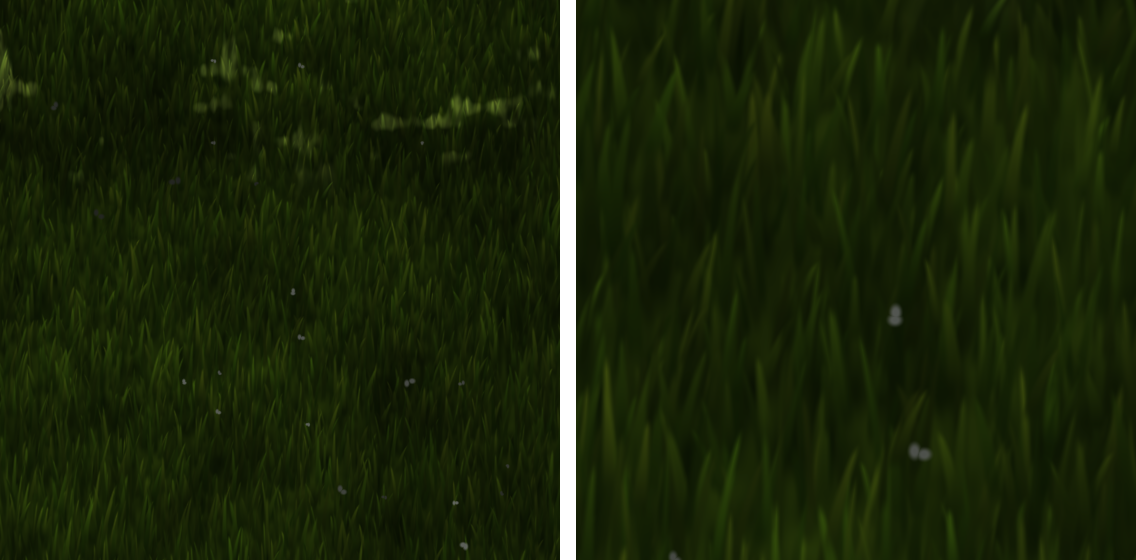
Left, the full canvas; right, a detail of the centre.
A Shadertoy shader for this texture:

```glsl
// Dim meadow of long grass: layers of tapered, leaning blades drawn back to front
// over a dark fibrous ground, with broad shade, faint sunlit tufts near the top
// and a sparse scatter of tiny pale flowers.

#define LAYERS 8
#define CELL vec2(0.027, 0.080)
#define BLADE_WIDTH 0.0040
#define SOFTNESS 0.0021
#define BLADE_OPACITY 0.76
#define LEAN 0.038
#define SHADE_DEPTH 0.92
#define FLOWER_GRID 14.0
#define FLOWER_SHARE 0.15
#define DARK_GREEN vec3(0.034, 0.060, 0.008)
#define LIGHT_GREEN vec3(0.152, 0.206, 0.032)
#define SUN_TINT vec3(0.150, 0.165, 0.075)

// Integer hash: four random values per cell and seed
vec4 hash4(vec2 cell, int seed) {
    uvec4 v = uvec4(ivec4(ivec2(cell), seed, seed * 7 + 3));
    v = v * 1664525u + 1013904223u;
    v += v.yzxy * v.wxyz;
    v ^= v >> 16u;
    v += v.yzxy * v.wxyz;
    v ^= v >> 16u;
    return vec4(v >> 8u) / 16777216.0;
}

float noise(vec2 p, int seed) {
    vec2 i = floor(p), f = fract(p);
    f = f * f * (3.0 - 2.0 * f);
    float low = mix(hash4(i, seed).x, hash4(i + vec2(1, 0), seed).x, f.x);
    float high = mix(hash4(i + vec2(0, 1), seed).x, hash4(i + vec2(1, 1), seed).x, f.x);
    return mix(low, high, f.y);
}

// One blade growing up from its root; returns coverage and position along it
vec2 blade(vec2 q, float len, float lean, float width) {
    float t = clamp(q.y / len, 0.0, 1.0);
    float d = abs(q.x - lean * pow(t, 1.5));
    float w = width * (1.0 - 0.8 * t * t);
    float side = 1.0 - smoothstep(w - SOFTNESS, w + SOFTNESS, d);
    float ends = smoothstep(0.0, 0.25, q.y / len) * (1.0 - smoothstep(0.85, 1.0, q.y / len));
    return vec2(side * ends, t);
}

// Paints one layer; the farther, higher rows come first
vec3 grassLayer(vec3 color, vec2 p, int layer) {
    vec2 shift = hash4(vec2(layer, 5), 91).xy * 9.0;
    vec2 g = p / CELL + shift;
    vec2 home = floor(g);
    for (int row = 0; row >= -2; row--) {
        for (int column = -1; column <= 1; column++) {
            vec2 cell = home + vec2(column, row);
            vec4 a = hash4(cell, layer * 2 + 11);
            vec4 b = hash4(cell, layer * 2 + 12);
            vec2 q = (g - cell - a.xy) * CELL;
            float len = mix(0.045, 0.115, a.z);
            float width = BLADE_WIDTH * mix(0.5, 1.15, b.x);
            vec2 shape = blade(q, len, (a.w - 0.42) * LEAN, width);
            float tone = mix(0.02, 1.0, shape.y) * mix(0.25, 1.5, b.y * mix(0.4, 1.0, b.y));
            vec3 green = mix(DARK_GREEN, LIGHT_GREEN, tone);
            green *= mix(vec3(0.86, 1.02, 0.85), vec3(1.12, 1.0, 1.1), b.z);
            color = mix(color, green, shape.x * BLADE_OPACITY);
        }
    }
    return color;
}

// Tiny two-petalled flowers: coverage and brightness
vec2 flowers(vec2 p) {
    vec2 cell = floor(p * FLOWER_GRID);
    vec4 a = hash4(cell, 71);
    vec4 b = hash4(cell, 72);
    vec2 q = p - (cell + mix(vec2(0.3), vec2(0.7), a.xy)) / FLOWER_GRID;
    float size = mix(0.0025, 0.0090, b.x * b.x * b.x);
    vec2 apart = vec2(b.w * 3.6 - 1.8, b.y * 2.0 - 0.7) * size;
    float d = min(length(q * vec2(1.0, 1.2)), length((q - apart) * vec2(1.25, 0.9)));
    float cover = 1.0 - smoothstep(size * 0.4, size + SOFTNESS, d);
    return vec2(cover * step(a.z, FLOWER_SHARE), mix(0.3, 1.0, b.z));
}

void mainImage(out vec4 fragColor, in vec2 fragCoord) {
    vec2 uv = fragCoord / iResolution.y;

    // Rows get closer together toward the far, upper edge
    vec2 p = vec2(uv.x, uv.y + 0.15 * uv.y * uv.y);

    // Ground fibres
    float fibre = noise(p * vec2(130.0, 28.0), 1) * 0.65 + noise(p * vec2(60.0, 50.0), 2) * 0.35;
    vec3 color = mix(DARK_GREEN, LIGHT_GREEN, fibre * 0.68 - 0.08);

    // Blades
    for (int layer = 0; layer < LAYERS; layer++) color = grassLayer(color, p, layer);

    // Broad shade and clumps, with a darker hollow across the upper left
    float patches = noise(uv * vec2(4.0, 6.0), 3) * 0.45 + noise(uv * vec2(10.0, 12.0), 4) * 0.35
                  + noise(uv * vec2(34.0, 20.0), 7) * 0.3;
    float hollow = exp(-pow((uv.y - 0.70 - 0.10 * uv.x) / 0.10, 2.0)) * (1.0 - 0.6 * uv.x);
    color *= 1.19 + SHADE_DEPTH * (patches - 0.55) - 0.36 * hollow;

    // Sunlit tufts, ragged along the blades
    float tuft = noise(uv * vec2(22.0, 32.0), 5) * 0.55 + noise(uv * vec2(6.0, 8.0), 6) * 0.45;
    float ragged = noise(uv * vec2(110.0, 40.0), 8) - 0.5;
    float band = smoothstep(0.62, 0.78, uv.y);
    float sun = smoothstep(0.66, 0.86, tuft + 0.22 * ragged) * band;
    color += SUN_TINT * sun * (0.1 + 8.0 * color.g);

    // Flowers
    vec2 flower = flowers(uv);
    color = mix(color, vec3(0.42, 0.43, 0.42) * flower.y, flower.x * 0.85);

    fragColor = vec4(color, 1.0);
}
```
